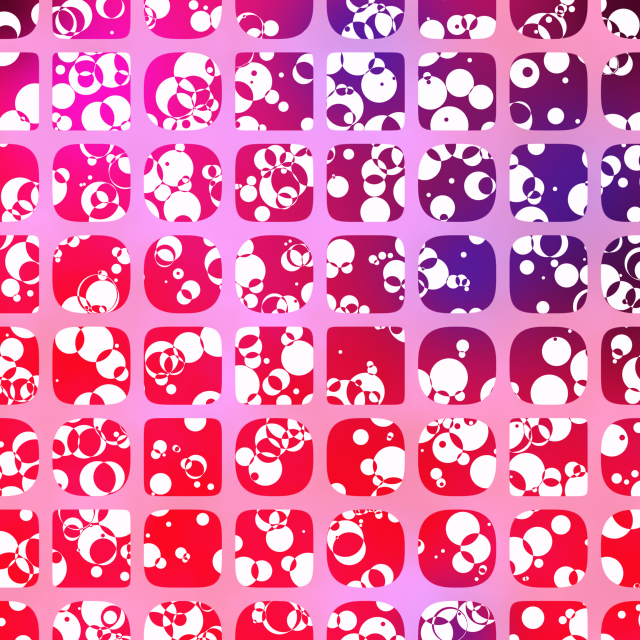
Reproduce this pattern procedurally as a three.js fragment shader.

```glsl
varying vec2 vUv;

const float REPEATS = 7.0;       // tiles across and down
const float TILE_HALF = 0.427;   // half tile width, in cells
const float EDGE = 0.008;        // half width of smoothed edges, in cells
const float ROUND_POWER = 2.8;   // superellipse power of the roundest tile
const float SQUARE_POWER = 17.0; // and of the squarest
const int MAX_DISCS = 20;
const float MIN_DISCS = 9.0;
const float MIN_RADIUS = 0.015;
const float MAX_RADIUS = 0.225;
const float CLOUD_SCALE = 4.0;

const vec3 WHITE = vec3(1.0, 0.99, 1.0);
const vec3 RED = vec3(0.99, 0.03, 0.13);
const vec3 ROSE = vec3(0.96, 0.07, 0.44);
const vec3 MAGENTA = vec3(1.0, 0.06, 0.80);
const vec3 WINE = vec3(0.55, 0.07, 0.32);
const vec3 PURPLE = vec3(0.34, 0.10, 0.62);
const vec3 PINK = vec3(0.99, 0.58, 0.73);
const vec3 ORCHID = vec3(0.97, 0.61, 0.97);
const vec3 LAVENDER = vec3(0.74, 0.60, 0.98);

float hash(vec3 p) {
  p = fract(p * vec3(0.1031, 0.1030, 0.0973));
  p += dot(p, p.yzx + 33.33);
  return fract((p.x + p.y) * p.z);
}

float corner(vec2 lattice, vec2 offset) {
  float angle = 6.28318 * hash(vec3(lattice + 40.0, 7.0));
  return dot(vec2(cos(angle), sin(angle)), offset);
}

float gradientNoise(vec2 p) {
  vec2 i = floor(p);
  vec2 f = p - i;
  vec2 u = f * f * f * (f * (f * 6.0 - 15.0) + 10.0);
  vec2 e = vec2(1.0, 0.0);
  return mix(mix(corner(i, f), corner(i + e, f - e), u.x),
             mix(corner(i + e.yx, f - e.yx), corner(i + 1.0, f - 1.0), u.x), u.y);
}

float clouds(vec2 p) {
  float sum = 0.0;
  float amplitude = 1.0;
  for (int i = 0; i < 4; i++) {
    sum += amplitude * gradientNoise(p);
    p = p * 2.1 + 11.3;
    amplitude *= 0.5;
  }
  return sum;
}

float glow(vec2 p, vec2 center, float radius) {
  vec2 d = (p - center) / radius;
  return exp(-dot(d, d));
}

float fill(float dist) {
  return 1.0 - smoothstep(-EDGE, EDGE, dist);
}

// Superellipse, from squircle to near square by tile
float tileMask(vec2 p, vec2 id) {
  float squareness = pow(hash(vec3(id, 90.0)), 4.0);
  float power = mix(ROUND_POWER, SQUARE_POWER, squareness);
  vec2 q = pow(abs(p) / TILE_HALF + 0.0001, vec2(power));
  return fill((pow(q.x + q.y, 1.0 / power) - 1.0) * TILE_HALF);
}

// Overlapping discs, each inverting those beneath
float discs(vec2 p, vec2 id) {
  float count = mix(MIN_DISCS, float(MAX_DISCS), hash(vec3(id, 91.0)));
  float ink = 0.0;
  for (int i = 0; i < MAX_DISCS; i++) {
    float k = float(i);
    if (k >= count) break;
    vec2 center = vec2(hash(vec3(id, k + 101.0)), hash(vec3(id, k + 151.0))) - 0.5;
    float size = pow(hash(vec3(id, k + 201.0)), 1.5);
    float disc = fill(length(p - center) - mix(MIN_RADIUS, MAX_RADIUS, size));
    ink += disc - 2.0 * ink * disc;
  }
  return ink;
}

float purpleAmount(vec2 p) {
  return min(1.0, glow(p, vec2(0.57, 0.93), 0.13) + glow(p, vec2(0.91, 0.70), 0.16)
    + 0.8 * glow(p, vec2(0.72, 0.57), 0.10) + 0.7 * glow(p, vec2(0.71, 0.01), 0.08));
}

vec3 tileColor(vec2 p, float cloud, float purple) {
  float rose = smoothstep(0.35, 0.85, p.y) * smoothstep(0.0, 0.25, p.x);
  rose += 0.25 + 0.7 * cloud;
  vec3 color = mix(RED, ROSE, clamp(rose, 0.0, 1.0));
  color = mix(color, MAGENTA, glow(p, vec2(0.14, 0.87), 0.17));
  color = mix(color, WINE, min(1.0, 1.15 * glow(p, vec2(0.80, 0.71), 0.32)));
  color = mix(color, PURPLE, purple);
  float shadow = glow(p, vec2(0.0, 1.0), 0.10) + glow(p, vec2(1.0), 0.15)
    + 0.7 * glow(p, vec2(1.03, 0.56), 0.16);
  return color * (1.0 - 0.65 * min(shadow, 1.0));
}

vec3 groundColor(vec2 p, float cloud, float purple) {
  float orchid = glow(p, vec2(0.20, 0.80), 0.26) + glow(p, vec2(0.55, 0.66), 0.25)
    + glow(p, vec2(0.62, 0.06), 0.13) + 0.7 * glow(p, vec2(0.30, 0.36), 0.11);
  vec3 color = mix(PINK, ORCHID, clamp(orchid + 0.5 * cloud, 0.0, 1.0));
  return mix(color, LAVENDER, 0.6 * purple) + 0.04 * cloud;
}

void main() {
  vec2 grid = vUv * REPEATS;
  vec2 id = floor(grid + 0.5);
  vec2 p = grid - id;

  float cloud = clouds(vUv * CLOUD_SCALE);
  float purple = purpleAmount(vUv);
  vec3 tile = mix(tileColor(vUv, cloud, purple), WHITE, discs(p, id));
  vec3 color = mix(groundColor(vUv, cloud, purple), tile, tileMask(p, id));
  gl_FragColor = vec4(color, 1.0);
}
```
